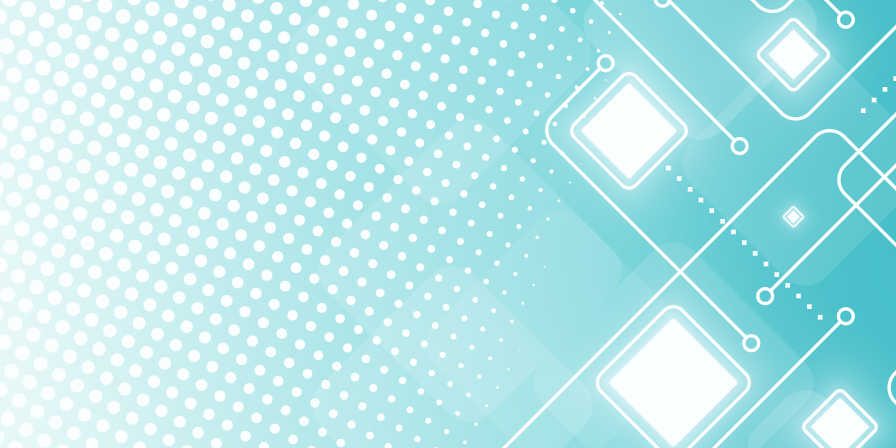
This background is drawn by a WebGL 2 fragment shader. Its source:

```glsl
#version 300 es
precision highp float;
uniform vec2 u_resolution;
out vec4 fragColor;

#define PALE vec3(0.90, 0.97, 0.97)
#define AQUA vec3(0.49, 0.84, 0.86)
#define TEAL vec3(0.28, 0.75, 0.79)
#define WHITE vec3(0.985, 0.995, 1.0)
#define LINE_HALF 0.0038
#define BEND_RADIUS 0.045
#define RING_RADIUS 0.0165
#define DOT_RADIUS 0.0177
#define DOT_EDGE 1.42
#define GLOW_REACH 0.05

// Coverage of a shape from its signed distance, one pixel soft
float fill(float d) {
    return clamp(0.5 - d * u_resolution.y, 0.0, 1.0);
}

// Axes turned by 45 degrees: x runs up-right, y runs up-left
vec2 diagonal(vec2 p) {
    return vec2(p.x + p.y, p.y - p.x) * 0.70710678;
}

float diamond(vec2 p, float halfSide, float radius) {
    vec2 q = abs(diagonal(p)) - halfSide + radius;
    return length(max(q, 0.0)) + min(max(q.x, q.y), 0.0) - radius;
}

float segment(vec2 p, vec2 a, vec2 b) {
    vec2 ab = b - a;
    return length(p - a - ab * clamp(dot(p - a, ab) / dot(ab, ab), 0.0, 1.0));
}

// Rounded right-angle bend; facing picks the arms, reach limits them
float bend(vec2 p, vec2 corner, vec2 facing, vec2 reach) {
    vec2 q = diagonal(p - corner) * facing;
    vec2 w = BEND_RADIUS - q;
    float d = length(max(w, 0.0)) + min(max(w.x, w.y), 0.0) - BEND_RADIUS;
    vec2 past = q - reach;
    return max(abs(d), max(past.x, past.y) + LINE_HALF);
}

// Halftone lattice whose dots shrink towards a slanted edge
float halftone(vec2 p) {
    const vec2 origin = vec2(1.052, 0.502), u = vec2(0.0409, -0.0243);
    vec2 v = vec2(-u.y, u.x), rel = p - origin;
    vec2 cell = round(vec2(dot(rel, u), dot(rel, v)) / dot(u, u));
    vec2 center = origin + cell.x * u + cell.y * v;
    float fade = (DOT_EDGE - center.x - 0.33 * (1.0 - center.y)) / 1.34;
    float radius = DOT_RADIUS * pow(max(fade, 0.0001), 0.45);
    return fill(length(p - center) - radius) * step(0.0, fade);
}

float dottedLine(vec2 p, vec2 start, vec2 stride, float last) {
    float i = clamp(round(dot(p - start, stride) / dot(stride, stride)), 0.0, last);
    vec2 q = abs(p - start - i * stride);
    return max(q.x, q.y) - 0.0052;
}

// Distance to the nearest centre line of the circuit
float circuit(vec2 p) {
    float d = bend(p, vec2(1.202, 0.710), vec2(1, -1), vec2(0.195, 0.655));
    d = min(d, bend(p, vec2(1.776, 0.716), vec2(1, 1), vec2(2.0, 0.403)));
    d = min(d, bend(p, vec2(1.852, 0.727), vec2(-1, -1), vec2(2)));
    d = min(d, bend(p, vec2(1.854, 0.599), vec2(1, -1), vec2(2)));
    d = min(d, bend(p, vec2(1.724, 0.956), vec2(1, 1), vec2(2)));
    d = min(d, bend(p, vec2(1.966, 0.135), vec2(1, -1), vec2(2)));
    d = min(d, segment(p, vec2(1.322, 1.006), vec2(1.639, 0.687)));
    d = min(d, segment(p, vec2(1.720, 0.351), vec2(2.01, 0.641)));
    d = min(d, segment(p, vec2(1.876, 0.282), vec2(1.58, -0.014)));
    d = min(d, segment(p, vec2(1.876, 0.968), vec2(1.83, 1.014)));
    vec2 rings[7] = vec2[7](vec2(1.352, 0.859), vec2(1.677, 0.234), vec2(1.479, 1.003),
        vec2(1.651, 0.674), vec2(1.708, 0.339), vec2(1.888, 0.294), vec2(1.888, 0.956));
    for (int i = 0; i < 7; i++)
        d = min(d, abs(length(p - rings[i]) - RING_RADIUS));
    return d;
}

void main() {
    vec2 p = gl_FragCoord.xy / u_resolution.y;

    // Backdrop ramp from pale left to teal right
    float slant = p.x + 0.15 * (p.y - 0.5);
    vec3 color = mix(PALE, AQUA, clamp(slant / 1.35, 0.0, 1.0));
    color = mix(color, TEAL, smoothstep(1.2, 2.0, p.x));

    // Translucent panels: centre, half side, opacity
    vec4 panels[8] = vec4[8](vec4(1.049, 0.396, 0.258, 0.14), vec4(1.010, 0.094, 0.240, 0.15),
        vec4(0.982, 0.883, 0.258, 0.12), vec4(1.250, 0.232, 0.230, 0.08),
        vec4(1.797, 0.635, 0.212, 0.12), vec4(1.563, 0.948, 0.203, 0.17),
        vec4(1.503, 0.146, 0.240, 0.12), vec4(1.797, 0.0, 0.110, 0.14));
    for (int i = 0; i < 8; i++) {
        vec4 s = panels[i];
        color = mix(color, WHITE, s.w * fill(diamond(p - s.xy, s.z, 0.065)));
    }

    color = mix(color, WHITE, halftone(p));

    // Glowing diamonds: centre, frame half side, core share of the frame
    vec4 gems[5] = vec4[5](vec4(1.404, 0.708, 0.0965, 0.79), vec4(1.503, 0.146, 0.128, 0.80),
        vec4(1.771, 0.878, 0.059, 0.67), vec4(1.875, 0.047, 0.061, 0.76),
        vec4(1.771, 0.516, 0.0165, 0.60));
    float ink = 0.0;
    for (int i = 0; i < 5; i++) {
        vec4 g = gems[i];
        float core = diamond(p - g.xy, g.z * g.w, g.z * 0.05);
        float frame = abs(diamond(p - g.xy, g.z, g.z * 0.22)) - min(LINE_HALF, g.z * 0.12);
        float glow = exp(-max(core, 0.0) / min(GLOW_REACH, g.z * 0.8));
        color = mix(color, WHITE, 0.62 * glow);
        ink = max(ink, max(fill(core), fill(frame)));
    }

    // Circuit lines, rings and dotted trails
    ink = max(ink, fill(circuit(p) - LINE_HALF));
    ink = max(ink, fill(dottedLine(p, vec2(1.492, 0.625), vec2(0.0242, -0.0238), 14.0)));
    ink = max(ink, fill(dottedLine(p, vec2(1.927, 0.753), vec2(0.0242, 0.0238), 4.0)));
    fragColor = vec4(mix(color, WHITE, ink), 1.0);
}
```
